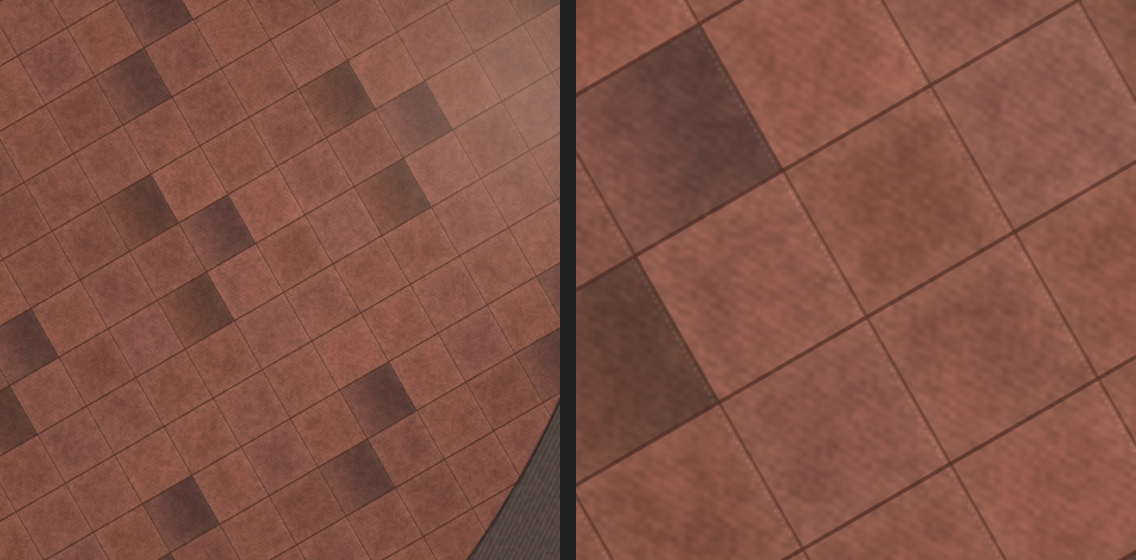
Left, the full canvas; right, a detail of the centre.
Write a WebGL 2 fragment shader that draws this texture.

```glsl
#version 300 es
precision highp float;
// Worn terracotta leather tiles on a tilted grid, with a ribbed dark cloth showing in one corner.
uniform vec2 u_resolution;
out vec4 fragColor;

float hash(vec2 p) {
  vec3 h = fract(vec3(p.xyx) * vec3(0.1031, 0.1030, 0.0973));
  h += dot(h, h.yzx + 33.33);
  return fract((h.x + h.y) * h.z);
}

float noise(vec2 p) {
  vec2 i = floor(p), f = fract(p);
  f = f * f * (3.0 - 2.0 * f);
  return mix(mix(hash(i), hash(i + vec2(1, 0)), f.x),
             mix(hash(i + vec2(0, 1)), hash(i + vec2(1, 1)), f.x), f.y);
}

float fbm(vec2 p) {
  float sum = 0.0, amp = 0.5;
  for (int i = 0; i < 4; i++) {
    sum += amp * noise(p);
    p = mat2(1.6, 1.2, -1.2, 1.6) * p + 7.3;
    amp *= 0.5;
  }
  return sum / 0.9375;
}

// Scorched tiles inside the 4 by 8 motif: a short diagonal and a chevron.
float scorched(vec2 m) {
  bool diagonal = abs(m.y - 2.5) < 1.0 && mod(m.x + m.y, 4.0) == 2.0;
  bool chevron = abs(m.y - 6.0) < 1.5 && m.x == 3.0 - abs(m.y - 6.0);
  return diagonal || chevron ? 1.0 : 0.0;
}

float seam(float dist, float halfWidth, float pixel) {
  return 1.0 - smoothstep(halfWidth - 0.6 * pixel, halfWidth + 0.9 * pixel, dist);
}

vec3 tiles(vec2 uv, float pixel) {
  // Grid coordinates: x climbs to the right, y descends to the right
  vec2 p = uv - vec2(0.5065, 0.4779);
  vec2 size = vec2(0.1015, 0.1005);
  vec2 q = vec2(dot(p, vec2(0.868, 0.496)), dot(p, vec2(0.5, -0.866))) / size;
  vec2 id = floor(q), f = q - id;
  vec2 motif = mod(id, vec2(4.0, 8.0));
  vec2 seed = motif * 19.7 + 5.0;
  vec2 border = min(f, 1.0 - f);
  float cloud = fbm(f * 3.0 + seed);

  // Body colour drifts between russet and mauve from tile to tile
  vec3 color = mix(vec3(0.525, 0.318, 0.258), vec3(0.500, 0.312, 0.280), hash(seed));
  color *= 0.95 + 0.10 * hash(seed + 3.1);
  color *= 0.90 + 0.20 * cloud;

  // Paler worn rims
  float rim = 1.0 - smoothstep(0.0, 0.24, min(border.x, border.y) + 0.12 * (cloud - 0.5));
  color = mix(color, vec3(0.590, 0.400, 0.330), 0.36 * rim);

  // Soft burn, deepest toward the right of the tile
  float burn = scorched(motif) * (0.12 + 0.26 * smoothstep(0.0, 0.8, f.x) * (0.55 + 0.8 * cloud));
  float spill = scorched(mod(motif + vec2(1, 0), vec2(4, 8))) * smoothstep(0.45, 1.0, f.x);
  color = mix(color, vec3(0.225, 0.165, 0.150), 1.5 * burn + 0.14 * spill * cloud);

  // Dark seams, with a pale stitched ridge beside the steeper ones
  vec2 dist = border * size;
  float ridge = seam(abs((1.0 - f.x) * size.x - 0.0028), 0.0007, pixel);
  color += 0.05 * ridge * (0.5 + 0.5 * sin(q.y * 150.0));
  color = mix(color, vec3(0.300, 0.170, 0.145), 0.72 * seam(dist.y, 0.0011, pixel));
  color = mix(color, vec3(0.320, 0.185, 0.160), 0.55 * seam(dist.x, 0.0008, pixel));

  // Leather grain
  color *= 1.0 + 0.13 * (noise(uv * 260.0) - 0.5) + 0.10 * (noise(uv * 110.0) - 0.5);
  return color * (1.0 + 0.018 * sin(dot(uv, vec2(520.0, 900.0))));
}

vec3 cloth(vec2 uv) {
  float rib = sin(dot(uv, vec2(0.9, -0.44)) * 760.0);
  vec3 color = vec3(0.325, 0.268, 0.242) * (1.0 + 0.07 * rib);
  return color * (0.92 + 0.16 * noise(uv * 170.0));
}

void main() {
  vec2 uv = gl_FragCoord.xy / u_resolution;
  float pixel = 1.0 / min(u_resolution.x, u_resolution.y);
  vec3 color = tiles(uv, pixel);

  // Light falls off to the left and leaves a hazy sheen at the upper right
  float sheen = exp(-dot(uv - vec2(0.96, 0.84), uv - vec2(0.96, 0.84)) / 0.075);
  float glow = exp(-dot(uv - vec2(0.58, 0.62), uv - vec2(0.58, 0.62)) / 0.20);
  color *= 0.95 + 0.11 * glow;
  color = mix(color, vec3(0.710, 0.570, 0.510), 0.42 * sheen);

  // Curved rim of the tiled sheet over the cloth
  float rimDist = (uv.x - 0.833 - 0.70 * uv.y + 0.43 * uv.y * uv.y) * 0.85;
  color = mix(color, cloth(uv), smoothstep(-pixel, pixel, rimDist));
  color *= 1.0 - 0.35 * exp(-pow((rimDist - 0.002) / 0.003, 2.0));
  fragColor = vec4(color, 1.0);
}
```
